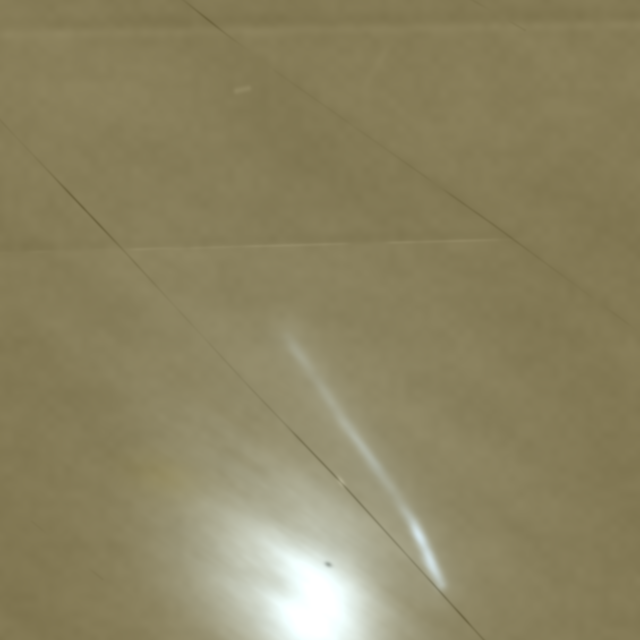
Give the GLSL for this texture, as a WebGL 2 fragment shader.

```glsl
#version 300 es
precision highp float;

#define FLOOR_COLOR vec3(0.514, 0.474, 0.330)
#define GLOW_TINT vec3(0.41, 0.50, 0.63)
#define STREAK_TINT vec3(0.25, 0.33, 0.46)
#define SEAM_WIDTH 0.0021
#define SEAM_DARK 0.105
#define GRAIN_DIR vec2(0.83, -0.56)
#define GRAIN_AMOUNT 0.045
#define CORE_CENTER vec2(0.495, 0.03)
#define HALO_CENTER vec2(0.462, 0.085)

uniform vec2 u_resolution;
out vec4 fragColor;

float hash(vec2 p) {
  vec3 q = fract(vec3(p.xyx) * 0.1031);
  q += dot(q, q.yzx + 33.33);
  return fract((q.x + q.y) * q.z);
}

float noise(vec2 p) {
  vec2 i = floor(p), f = fract(p);
  f = f * f * (3.0 - 2.0 * f);
  return mix(mix(hash(i), hash(i + vec2(1, 0)), f.x),
             mix(hash(i + vec2(0, 1)), hash(i + vec2(1, 1)), f.x), f.y);
}

float fbm(vec2 p) {
  float sum = 0.0, amp = 0.5;
  for (int i = 0; i < 4; i++) {
    sum += amp * noise(p);
    p = p * 2.03 + 17.1;
    amp *= 0.5;
  }
  return sum;
}

// Distance to a segment and position along it
vec2 segment(vec2 p, vec2 a, vec2 b) {
  vec2 ab = b - a;
  float t = clamp(dot(p - a, ab) / dot(ab, ab), 0.0, 1.0);
  return vec2(length(p - a - ab * t), t);
}

// Distance to a path and progress from 0 to 1
vec2 path(vec2 p, vec2 pts[5]) {
  vec2 best = vec2(9.0, 0.0);
  for (int i = 0; i < 4; i++) {
    vec2 s = segment(p, pts[i], pts[i + 1]);
    if (s.x < best.x) best = vec2(s.x, (float(i) + s.y) / 4.0);
  }
  return best;
}

float bell(float x, float width) {
  x /= width;
  return exp(-x * x);
}

// Soft ellipse with its long axis along dir
float blob(vec2 p, vec2 center, vec2 dir, vec2 size) {
  dir = normalize(dir);
  vec2 d = p - center;
  return bell(length(vec2(dot(d, dir), dot(d, vec2(-dir.y, dir.x))) / size), 1.0);
}

void main() {
  vec2 uv = gl_FragCoord.xy / u_resolution;
  float line = max(SEAM_WIDTH, 0.9 / u_resolution.y);
  vec2 grainUv = vec2(dot(uv, GRAIN_DIR), dot(uv, vec2(-GRAIN_DIR.y, GRAIN_DIR.x)));
  float grain = fbm(grainUv * vec2(5.0, 17.0) + 4.0) - 0.47;
  float wisps = fbm(grainUv * vec2(6.0, 22.0) + 31.0) - 0.47;
  float wear = smoothstep(0.15, 0.75, noise(uv * 32.0 + 9.0));

  // Floor tone
  float tone = GRAIN_AMOUNT * grain + 0.016 * (noise(uv * 75.0) - 0.5);
  tone += 0.012 * (noise(uv * vec2(22.0, 34.0)) - 0.5);
  tone += 0.02 * blob(uv, vec2(0.18, 0.88), vec2(1, 0), vec2(0.3, 0.12));
  tone += 0.02 * blob(uv, vec2(0.8, 0.87), vec2(1, 0), vec2(0.3, 0.1));
  tone -= 0.02 * blob(uv, vec2(0.5, 0.74), vec2(0.8, -0.5), vec2(0.3, 0.09));
  tone -= 0.015 * blob(uv, vec2(0.0, 0.3), vec2(0, 1), vec2(0.35, 0.2));
  tone -= 0.008 * blob(uv, vec2(1.0, 0.3), vec2(0, 1), vec2(0.35, 0.18));

  // Level seams
  float topSeam = uv.y - mix(0.946, 0.961, uv.x);
  float midSeam = uv.y - mix(0.605, 0.631, uv.x);
  float midFade = 1.0 - smoothstep(0.72, 0.84, uv.x);
  tone += 0.018 * bell(topSeam, 0.008) - 0.018 * bell(topSeam - 0.016, 0.012);
  tone += midFade * (0.035 * wear * bell(midSeam, line * 1.2) - 0.012 * bell(midSeam - 0.01, 0.009));
  tone += 0.012 * midFade * smoothstep(0.005, -0.005, midSeam) * bell(midSeam, 0.08);

  // Slanted seams
  vec2 nearSeam = path(uv, vec2[5](vec2(-0.01, 0.823), vec2(0.189, 0.613),
    vec2(0.39, 0.395), vec2(0.534, 0.245), vec2(0.765, -0.01)));
  float nearDark = 0.2 + 0.8 * bell(nearSeam.y - 0.19, 0.08) + 0.85 * smoothstep(0.4, 0.75, nearSeam.y);
  nearDark *= 0.55 + 0.45 * wear;
  vec2 farSeam = path(uv, vec2[5](vec2(0.28, 1.005), vec2(0.349, 0.95),
    vec2(0.43, 0.889), vec2(0.768, 0.651), vec2(1.01, 0.473)));
  float farDark = wear * (0.13 + 0.5 * bell(farSeam.y - 0.16, 0.1) + 0.3 * bell(farSeam.y - 0.75, 0.07));
  vec2 cornerSeam = segment(uv, vec2(0.72, 1.01), vec2(0.82, 0.953));
  vec2 lowSeam = segment(uv, vec2(0.05, 0.185), vec2(0.16, 0.095));
  tone -= SEAM_DARK * (nearDark * bell(nearSeam.x, line) + farDark * bell(farSeam.x, line)
    + wear * (0.25 * bell(cornerSeam.x, line) + 0.15 * bell(lowSeam.x, line)));
  tone -= 0.012 * bell(farSeam.x, 0.012);

  // Lamp reflection
  float core = blob(uv, CORE_CENTER, vec2(-0.15, 1), vec2(0.105, 0.075));
  float halo = blob(uv, HALO_CENTER, vec2(-0.55, 0.6), vec2(0.17, 0.135));
  float veil = blob(uv, vec2(0.42, 0.19), vec2(-0.6, 0.65), vec2(0.34, 0.19));
  float sheen = blob(uv, vec2(0.56, 0.29), vec2(-0.4, 0.7), vec2(0.46, 0.28));
  float glow = 0.6 * core + halo * (0.58 + 0.4 * wisps);
  glow += veil * (0.09 + 0.15 * wisps) + 0.09 * sheen;

  // Pale streak, broken above and brightening downward
  vec2 streak = path(uv + vec2(0.012 * wisps, 0.0), vec2[5](vec2(0.449, 0.473), vec2(0.495, 0.408),
    vec2(0.588, 0.268), vec2(0.645, 0.183), vec2(0.688, 0.088)));
  float shine = 0.16 + 0.26 * streak.y + 0.6 * bell(streak.y - 0.88, 0.12);
  shine *= smoothstep(-0.1, 0.1, streak.y) * (0.45 + 0.9 * noise(uv * vec2(20.0, 36.0) + 5.0));
  float streakLight = shine * bell(streak.x, 0.0095) + 0.11 * bell(streak.x, 0.032);

  // Small scuffs and specks
  float scuffs = 0.05 * bell(segment(uv, vec2(0.37, 0.858), vec2(0.388, 0.862)).x, 0.005);
  scuffs += 0.022 * wear * bell(segment(uv, vec2(0.39, 0.86), vec2(0.423, 0.892)).x, 0.005);
  scuffs += 0.018 * wear * bell(segment(uv, vec2(0.568, 0.858), vec2(0.605, 0.925)).x, 0.007);
  scuffs += 0.13 * blob(uv, vec2(0.533, 0.247), vec2(0.5, -0.7), vec2(0.009, 0.004));
  float speck = blob(uv, vec2(0.513, 0.118), vec2(1, -0.5), vec2(0.006, 0.004));

  vec3 color = FLOOR_COLOR + tone + GLOW_TINT * glow + STREAK_TINT * streakLight;
  color += scuffs + vec3(0.02, 0.015, -0.015) * blob(uv, vec2(0.255, 0.255), vec2(1, -0.3), vec2(0.06, 0.03));
  color -= 0.24 * speck;
  fragColor = vec4(clamp(color, 0.0, 1.0), 1.0);
}
```
